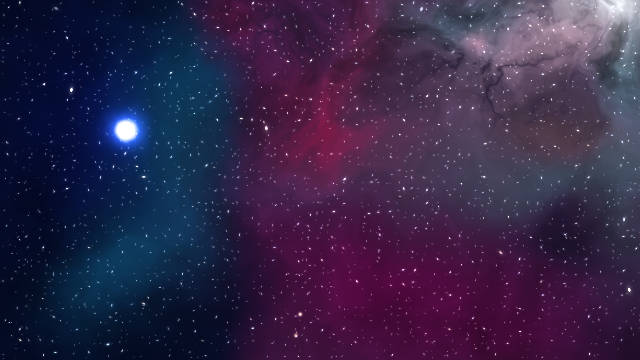
Reproduce this background procedurally as a Shadertoy shader.

```glsl
vec2 hash2(vec2 p) {
    vec3 q = fract(p.xyx * vec3(0.1031, 0.1030, 0.0973));
    q += dot(q, q.yzx + 33.33);
    return fract((q.xx + q.yz) * q.zy);
}

float gradientNoise(vec2 p) {
    vec2 i = floor(p), f = p - i;
    vec2 u = f * f * f * (f * (f * 6.0 - 15.0) + 10.0);
    vec2 o = vec2(1, 0);
    float a = dot(hash2(i) * 2.0 - 1.0, f);
    float b = dot(hash2(i + o) * 2.0 - 1.0, f - o);
    float c = dot(hash2(i + o.yx) * 2.0 - 1.0, f - o.yx);
    float d = dot(hash2(i + 1.0) * 2.0 - 1.0, f - 1.0);
    return mix(mix(a, b, u.x), mix(c, d, u.x), u.y);
}

float fbm(vec2 p) {
    float sum = 0.0, amp = 0.6;
    for (int i = 0; i < 6; i++) {
        sum += amp * gradientNoise(p);
        p = mat2(1.6, 1.2, -1.2, 1.6) * p + 7.3;
        amp *= 0.53;
    }
    return sum;
}

// Soft tilted ellipse
float blob(vec2 p, vec2 centre, vec2 radius, float tilt) {
    float c = cos(tilt), s = sin(tilt);
    vec2 q = mat2(c, -s, s, c) * (p - centre) / radius;
    return exp(-dot(q, q));
}

// One jittered speck per grid cell, slightly stretched
vec3 starLayer(vec2 p, float cells, float density, float size, float seed) {
    vec2 id = floor(p * cells);
    vec2 rnd = hash2(id + seed), kind = hash2(id + seed + 51.7);
    vec2 d = (fract(p * cells) - 0.2 - 0.6 * rnd) / cells;
    float angle = 6.283 * kind.y, pixel = 1.0 / iResolution.y;
    vec2 axis = vec2(cos(angle), sin(angle));
    d = vec2(dot(d, axis), 1.7 * dot(d, axis.yx * vec2(-1, 1)));
    float radius = size * (0.6 + 0.7 * rnd.y);
    float speck = 1.0 - smoothstep(radius - 0.6 * pixel, radius + 0.8 * pixel, length(d));
    float glow = 0.2 * exp(-dot(d, d) / (6.0 * radius * radius));
    float light = step(kind.x, density) * (0.25 + 0.75 * rnd.x * rnd.x);
    return mix(vec3(0.75, 0.88, 1), vec3(1, 0.9, 0.78), kind.y) * light * (speck + glow);
}

void mainImage(out vec4 fragColor, in vec2 fragCoord) {
    vec2 p = fragCoord / iResolution.y;
    p.x += 0.5 * (16.0 / 9.0 - iResolution.x / iResolution.y);

    // Warped space for ragged cloud edges
    vec2 warp = vec2(fbm(p * 2.6 + 3.1), fbm(p * 2.6 + 19.4));
    vec2 w = p + 0.17 * warp;
    float cloud = fbm(p * 4.0 + 1.5 * warp + 8.0);
    float wisps = fbm(p * 9.0 + 2.0 * warp + 31.0);

    // Blue and teal left side
    vec3 col = vec3(0.012, 0.035, 0.13);
    col = mix(col, vec3(0.025, 0.06, 0.31), 0.8 * blob(p, vec2(0.27, 0.66), vec2(0.24, 0.26), 0.0));
    col = mix(col, vec3(0.05, 0.27, 0.40), 0.85 * blob(w, vec2(0.53, 0.62), vec2(0.19, 0.36), -0.12));
    col = mix(col, vec3(0.05, 0.26, 0.39), 0.8 * blob(w, vec2(0.37, 0.26), vec2(0.24, 0.13), 0.65));
    col = mix(col, vec3(0.02, 0.05, 0.13), 0.6 * blob(w, vec2(0.57, 0.12), vec2(0.12, 0.18), -0.3));

    // Violet and magenta middle
    float edge = 0.68 - 0.15 * smoothstep(0.65, 1.0, p.y);
    float rightSide = smoothstep(edge - 0.07, edge + 0.10, w.x);
    col = mix(col, vec3(0.22, 0.08, 0.23), rightSide);
    col = mix(col, vec3(0.26, 0.15, 0.34), 0.75 * blob(w, vec2(0.93, 0.50), vec2(0.27, 0.16), 0.0));
    col = mix(col, vec3(0.33, 0.025, 0.24), 0.85 * blob(w, vec2(1.08, 0.20), vec2(0.38, 0.22), -0.35));
    col = mix(col, vec3(0.27, 0.03, 0.21), 0.7 * blob(w, vec2(1.42, 0.07), vec2(0.32, 0.15), 0.0));

    // Slate, olive and dusk bands on the right
    col = mix(col, vec3(0.30, 0.26, 0.36), 0.8 * blob(w, vec2(1.32, 0.57), vec2(0.42, 0.17), 0.0));
    col = mix(col, vec3(0.22, 0.31, 0.37), 0.75 * blob(w, vec2(1.55, 0.49), vec2(0.30, 0.09), 0.1));
    col = mix(col, vec3(0.40, 0.27, 0.31), 0.7 * blob(w, vec2(1.58, 0.63), vec2(0.20, 0.09), -0.2));
    col = mix(col, vec3(0.24, 0.32, 0.38), 0.7 * blob(w, vec2(1.77, 0.48), vec2(0.11, 0.32), 0.0));
    col = mix(col, vec3(0.07, 0.06, 0.15), 0.75 * blob(w, vec2(1.58, 0.33), vec2(0.16, 0.09), -0.3));
    col = mix(col, vec3(0.06, 0.03, 0.12), 0.6 * blob(w, vec2(1.78, 0.02), vec2(0.17, 0.20), 0.0));

    // Crimson plume
    float plume = blob(w, vec2(0.93, 0.65), vec2(0.19, 0.11), -0.45)
        + 0.8 * blob(w, vec2(1.0, 0.86), vec2(0.07, 0.21), -0.15)
        + 0.4 * blob(w, vec2(0.62, 0.96), vec2(0.11, 0.09), 0.0);
    col = mix(col, vec3(0.52, 0.07, 0.25), clamp(plume * (0.6 + 1.3 * cloud), 0.0, 0.9));

    // Pale cloud bank in the upper right
    float bank = blob(w, vec2(1.45, 0.93), vec2(0.36, 0.24), 0.12);
    col = mix(col, vec3(0.46, 0.42, 0.50), 0.85 * bank);
    col = mix(col, vec3(0.33, 0.49, 0.56), 0.7 * blob(w, vec2(1.27, 0.95), vec2(0.14, 0.10), 0.0));
    col = mix(col, vec3(0.38, 0.56, 0.62), 0.75 * blob(w, vec2(1.76, 0.85), vec2(0.12, 0.18), 0.0));
    col = mix(col, vec3(0.72, 0.58, 0.65), 0.75 * blob(w, vec2(1.54, 0.88), vec2(0.20, 0.09), 0.35));
    col = mix(col, vec3(0.90, 0.93, 0.94), 0.95 * blob(w, vec2(1.67, 1.0), vec2(0.16, 0.09), 0.0));
    col += vec3(0.34, 0.16, 0.17) * blob(w, vec2(1.30, 0.89), vec2(0.035, 0.04), 0.0);

    // Cloud grain and dark dust veins
    float upper = smoothstep(0.55, 0.9, p.y + 0.15 * warp.y) * smoothstep(0.52, 0.72, w.x);
    col *= 1.0 + cloud * mix(0.5, 0.9, upper) + wisps * mix(0.15, 0.9, upper);
    float vein = exp(-14.0 * abs(fbm(p * 5.0 + 1.8 * warp + 44.0)));
    float dust = blob(w, vec2(1.38, 0.75), vec2(0.24, 0.08), -0.35)
        + 0.8 * blob(w, vec2(0.77, 0.90), vec2(0.16, 0.13), 0.0) + 0.6 * bank;
    float shade = clamp(dust * (0.65 * vein + 0.9 * max(wisps, 0.0) + 0.12), 0.0, 0.75);
    col = mix(col, vec3(0.12, 0.09, 0.18), shade);

    // Scattered stars: faint, medium, rare
    col += 0.6 * starLayer(p, 52.0, 0.35, 0.0016, 5.0);
    col += 0.95 * starLayer(p, 31.0, 0.45, 0.0023, 73.0);
    col += 1.2 * starLayer(p, 9.0, 0.16, 0.0042, 140.0);

    // Small warm pair near the bottom
    for (int i = 0; i < 2; i++) {
        vec2 d = p - mix(vec2(0.834, 0.127), vec2(0.822, 0.068), float(i));
        col += vec3(1, 0.92, 0.72) * exp(-dot(d, d) / 0.000022) * (1.1 - 0.3 * float(i));
    }

    // Bright blue-white star with a ragged halo
    vec2 toSun = p - vec2(0.349, 0.638);
    float r = length(toSun) * (1.0 + 0.5 * wisps);
    col += vec3(0.10, 0.22, 0.75) * exp(-r * r / 0.0024);
    col += vec3(0.25, 0.4, 0.6) * exp(-r * r / 0.0011);
    col = mix(col, vec3(1), 1.0 - smoothstep(0.022, 0.038, r));

    fragColor = vec4(clamp(col, 0.0, 1.0), 1.0);
}
```
